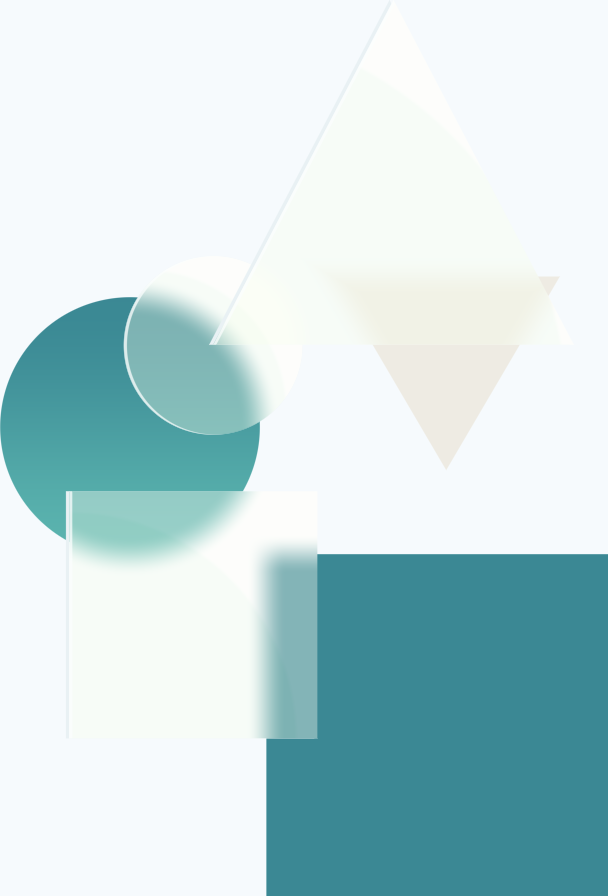
A Shadertoy shader for this background:

```glsl
// Frosted glass panes floating over flat teal and sand shapes on a pale backdrop.

const vec3 PAPER  = vec3(0.965, 0.980, 0.992);
const vec3 TEAL   = vec3(0.230, 0.535, 0.580);
const vec3 AQUA   = vec3(0.355, 0.705, 0.685);
const vec3 SAND   = vec3(0.933, 0.922, 0.890);
const vec3 TINT   = vec3(0.970, 1.000, 0.925);
const vec3 SHEEN  = vec3(1.040, 1.020, 0.970);
const vec3 SHADOW = vec3(0.912, 0.945, 0.957);

const float GLASS_OPACITY = 0.35;
const float FROST = 0.022;

// Coverage of a shape from its signed distance and edge half-width
float cover(float d, float soft) {
    return 1.0 - smoothstep(-soft, soft, d);
}

float circle(vec2 p, vec2 center, float radius) {
    return length(p - center) - radius;
}

float box(vec2 p, vec2 center, vec2 halfSize) {
    vec2 q = abs(p - center) - halfSize;
    return max(q.x, q.y);
}

// Isosceles triangle hanging from its apex; a negative height points it down
float triangle(vec2 p, vec2 apex, float halfWidth, float height) {
    vec2 q = p - apex;
    q = vec2(abs(q.x), q.y * sign(height));
    float h = abs(height);
    return max(dot(q, normalize(vec2(h, halfWidth))), -q.y - h);
}

// Solid shapes behind the glass, with a chosen edge softness
vec3 solids(vec2 p, float soft) {
    vec3 col = PAPER;
    float sand = triangle(p, vec2(0.498, 0.4753), 0.1268, -0.2161);
    col = mix(col, SAND, cover(sand, soft));

    vec3 disc = mix(AQUA, TEAL, smoothstep(0.37, 0.67, p.y));
    col = mix(col, disc, cover(circle(p, vec2(0.1451, 0.5234), 0.1449), soft));

    float slab = cover(0.2973 - p.x, soft) * cover(p.y - 0.3815, soft);
    return mix(col, TEAL, slab);
}

// Tint a blurred backdrop, brighter beyond a curved reflection
vec3 frost(vec3 backdrop, float reflection) {
    vec3 glass = mix(SHEEN, TINT, cover(reflection, 0.003));
    return min(mix(backdrop, glass, GLASS_OPACITY), vec3(1.0));
}

// Lay a pane over the scene, with a bright inner rim and a faint outer edge.
// dRight and dLeft are the distances to the pane shifted right and left.
vec3 pane(vec3 col, vec3 glass, float d, float dRight, float dLeft, float aa) {
    float inside = cover(d, aa);
    col = mix(col, SHADOW, cover(dLeft, aa) * (1.0 - inside));
    float rim = 1.0 - cover(dRight, aa);
    glass = mix(glass, vec3(0.985, 0.995, 0.995), 0.75 * rim);
    return mix(col, glass, inside);
}

void mainImage(out vec4 fragColor, in vec2 fragCoord) {
    vec2 p = fragCoord / iResolution.y;
    float aa = 0.75 / iResolution.y;
    vec2 rimShift = vec2(0.0035, 0.0);
    vec2 edgeShift = vec2(0.0045, 0.0);

    vec3 col = solids(p, aa);
    vec3 blurred = solids(p, FROST);

    // Round pane
    vec2 lensCenter = vec2(0.2379, 0.6146);
    float lensRadius = 0.0997;
    float lens = circle(p, lensCenter, lensRadius);
    vec3 lensGlass = frost(blurred, circle(p, vec2(0.163, 0.542), 0.156));
    float lensRim = circle(p - rimShift, lensCenter, lensRadius);
    col = pane(col, lensGlass, lens, lensRim, lens, aa);

    // Square pane
    vec2 tileCenter = vec2(0.2157, 0.3138);
    vec2 tileHalf = vec2(0.1385, 0.1380);
    vec3 tileGlass = frost(blurred, circle(p, vec2(0.0784, 0.1758), 0.252));
    col = pane(col, tileGlass,
               box(p, tileCenter, tileHalf),
               box(p - rimShift, tileCenter, tileHalf),
               box(p + 0.8 * edgeShift, tileCenter, tileHalf), aa);

    // Triangular pane, which also frosts the round one behind it
    vec2 apex = vec2(0.4392, 1.0);
    float halfWidth = 0.2013;
    float height = 0.3848;
    vec3 behind = mix(blurred, lensGlass, cover(lens, FROST));
    vec3 peakGlass = frost(behind, circle(p, vec2(0.195, 0.539), 0.4375));
    col = pane(col, peakGlass,
               triangle(p, apex, halfWidth, height),
               triangle(p - rimShift, apex, halfWidth, height),
               triangle(p + edgeShift, apex, halfWidth, height), aa);

    fragColor = vec4(col, 1.0);
}
```
